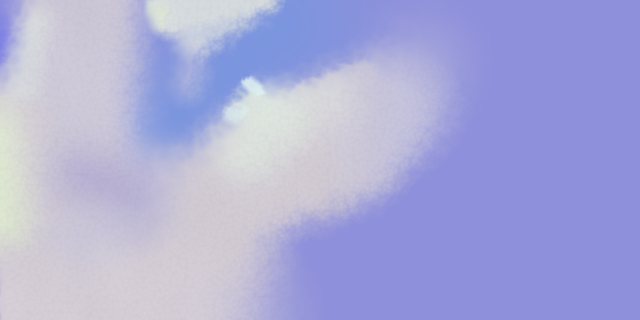
A WebGL 1 fragment shader for this background:

```glsl
precision highp float;

uniform vec2 u_resolution;

const vec3 PERIWINKLE = vec3(0.557, 0.564, 0.857);
const vec3 AZURE = vec3(0.475, 0.59, 0.873);
const vec3 VIOLET = vec3(0.48, 0.49, 0.90);
const vec3 ROSE = vec3(0.82, 0.795, 0.83);
const vec3 LILAC = vec3(0.755, 0.75, 0.86);
const vec3 MAUVE = vec3(0.68, 0.645, 0.82);
const vec3 MINT = vec3(0.865, 0.895, 0.87);
const vec3 LEMON = vec3(0.87, 0.91, 0.82);
const vec3 WHITE = vec3(0.87, 0.94, 0.94);

const float WARP = 0.017;
const float MOTTLE = 0.010;
const float DAB_SCALE = 26.0;
const float GRAIN_SCALE = 75.0;
const float DAB_WARP = 0.028;
const float GRAIN_WARP = 0.014;
const float GRAIN_SHADE = 0.022;
const int RIDGE_BUMPS = 6;

// Layered sines, each octave turned and bent by the last
vec2 ripple(vec2 p) {
  vec2 sum = vec2(0.0);
  float amp = 0.5;
  p *= 9.0;
  for (int i = 0; i < 5; i++) {
    sum += amp * sin(p.yx + vec2(1.3, 4.1) + 1.5 * sum.yx);
    p = mat2(1.5, 1.1, -1.1, 1.5) * p;
    amp *= 0.6;
  }
  return sum;
}

vec2 hash2(vec2 cell) {
  vec2 h = vec2(dot(cell, vec2(127.1, 311.7)), dot(cell, vec2(269.5, 183.3)));
  return fract(sin(h) * 4375.85);
}

// Cellular noise: distance to the nearest seed, centred near zero
float cellular(vec2 p) {
  vec2 cell = floor(p);
  float nearest = 2.0;
  for (int y = -1; y <= 1; y++) {
    for (int x = -1; x <= 1; x++) {
      vec2 c = cell + vec2(float(x), float(y));
      nearest = min(nearest, distance(p, c + hash2(c)));
    }
  }
  return nearest - 0.45;
}

// Soft mask around the segment a-b
float stroke(vec2 p, vec2 a, vec2 b, float radius, float soft) {
  vec2 ab = b - a;
  float t = clamp(dot(p - a, ab) / dot(ab, ab), 0.0, 1.0);
  return 1.0 - smoothstep(radius - soft, radius + soft, distance(p, a + t * ab));
}

// Soft round mask
float puff(vec2 p, vec2 center, float radius, float soft) {
  return 1.0 - smoothstep(radius - soft, radius + soft, distance(p, center));
}

vec3 skyColor(vec2 p) {
  vec3 col = mix(PERIWINKLE, AZURE, stroke(p, vec2(0.50, 0.60), vec2(0.88, 0.92), 0.17, 0.29));
  return mix(col, VIOLET, puff(p, vec2(0.0, 0.87), 0.08, 0.12));
}

vec3 addLeftCloud(vec3 col, vec2 p) {
  col = mix(col, LILAC, 0.6 * stroke(p, vec2(0.28, 0.95), vec2(0.30, 0.55), 0.17, 0.09));
  col = mix(col, mix(ROSE, LILAC, 0.35), stroke(p, vec2(0.24, 1.05), vec2(0.22, 0.40), 0.175, 0.08));
  col = mix(col, ROSE, stroke(p, vec2(0.0, 0.60), vec2(0.0, 0.15), 0.15, 0.09));
  return mix(col, MINT, 0.6 * stroke(p, vec2(0.11, 0.92), vec2(0.07, 0.72), 0.05, 0.05));
}

vec3 addTopCloud(vec3 col, vec2 p) {
  vec3 lit = mix(LILAC, MINT, 0.7);
  col = mix(col, LILAC, 0.65 * stroke(p, vec2(0.61, 0.84), vec2(0.59, 0.74), 0.04, 0.055));
  col = mix(col, lit, stroke(p, vec2(0.54, 0.98), vec2(0.78, 1.03), 0.08, 0.03));
  col = mix(col, lit, 0.8 * stroke(p, vec2(0.62, 0.89), vec2(0.77, 0.98), 0.065, 0.045));
  return mix(col, LEMON, 0.7 * puff(p, vec2(0.50, 0.965), 0.03, 0.03));
}

vec3 addLowerBank(vec3 col, vec2 p) {
  col = mix(col, LILAC, 0.7 * stroke(p, vec2(0.40, 0.44), vec2(0.58, 0.45), 0.06, 0.10));
  col = mix(col, ROSE, stroke(p, vec2(0.35, 0.0), vec2(0.62, 0.0), 0.2, 0.23));
  col = mix(col, ROSE, stroke(p, vec2(0.05, 0.0), vec2(0.60, 0.265), 0.24, 0.13));
  col = mix(col, MAUVE, 0.75 * stroke(p, vec2(0.26, 0.45), vec2(0.42, 0.38), 0.07, 0.13));
  col = mix(col, LILAC, 0.5 * stroke(p, vec2(0.25, 0.25), vec2(0.55, 0.40), 0.06, 0.10));
  col = mix(col, LEMON, stroke(p, vec2(-0.02, 0.56), vec2(-0.01, 0.32), 0.08, 0.10));
  return mix(col, MAUVE, 0.6 * (1.0 - smoothstep(0.0, 0.025, p.x)) * (1.0 - smoothstep(0.05, 0.2, p.y)));
}

vec3 addMainCloud(vec3 col, vec2 p) {
  vec3 body = mix(ROSE, LILAC, smoothstep(0.95, 1.35, p.x));
  col = mix(col, LILAC, 0.45 * stroke(p, vec2(1.18, 0.66), vec2(1.31, 0.78), 0.13, 0.14));
  col = mix(col, body, stroke(p, vec2(0.80, 0.48), vec2(1.21, 0.655), 0.165, 0.10));
  col = mix(col, body, stroke(p, vec2(0.68, 0.37), vec2(1.10, 0.53), 0.14, 0.09));

  // Billows along the upper ridge
  for (int i = 0; i < RIDGE_BUMPS; i++) {
    float t = float(i) / float(RIDGE_BUMPS - 1);
    vec2 center = mix(vec2(0.88, 0.645), vec2(1.14, 0.775), t);
    col = mix(col, mix(MINT, body, 0.4 + 0.5 * t), 0.75 * puff(p, center, 0.042, 0.025));
  }

  // Sunlit flank and bright tufts
  col = mix(col, MINT, 0.85 * stroke(p, vec2(0.78, 0.53), vec2(0.85, 0.62), 0.09, 0.09));
  col = mix(col, MINT, 0.4 * stroke(p, vec2(0.88, 0.58), vec2(1.06, 0.68), 0.05, 0.08));
  col = mix(col, MINT, 0.9 * puff(p, vec2(0.80, 0.65), 0.07, 0.035));
  col = mix(col, WHITE, 0.85 * stroke(p, vec2(0.785, 0.735), vec2(0.81, 0.715), 0.022, 0.012));
  return mix(col, WHITE, 0.6 * stroke(p, vec2(0.725, 0.635), vec2(0.755, 0.645), 0.018, 0.015));
}

void main() {
  vec2 p = gl_FragCoord.xy / u_resolution * vec2(2.0, 1.0);
  vec2 wave = ripple(p);
  float dab = cellular(p * DAB_SCALE + wave);
  float grain = cellular(p * GRAIN_SCALE + wave);
  vec2 q = p + WARP * wave + vec2(0.7, -0.7) * (DAB_WARP * dab + GRAIN_WARP * grain);

  vec3 sky = skyColor(p);
  vec3 col = addLeftCloud(sky, q);
  col = addTopCloud(col, q);
  col = addLowerBank(col, q);
  col = addMainCloud(col, q);

  // Painterly mottling and grain, only where cloud covers the sky
  float cover = smoothstep(0.0, 0.25, distance(col, sky));
  col += cover * (MOTTLE * wave.x - GRAIN_SHADE * grain);
  gl_FragColor = vec4(col, 1.0);
}
```
